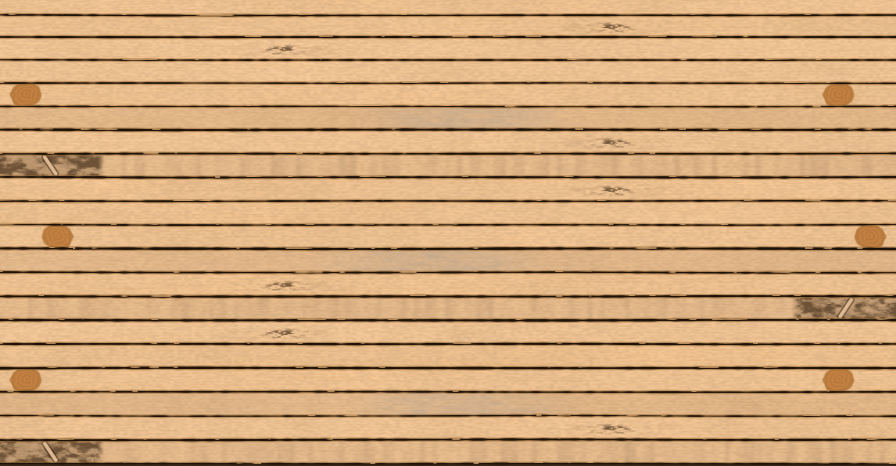
This texture is drawn by a WebGL 2 fragment shader. Its source:

```glsl
#version 300 es
precision highp float;

uniform vec2 u_resolution;
out vec4 outColor;

const float LAST_SEAM = 19.0;
const vec3 PALE = vec3(0.925, 0.765, 0.595);
const vec3 HONEY = vec3(0.89, 0.69, 0.46);
const vec3 TAN = vec3(0.68, 0.54, 0.40);
const vec3 KNOT = vec3(0.76, 0.48, 0.22);
const vec3 BROWN = vec3(0.56, 0.38, 0.18);
const vec3 DIRT = vec3(0.38, 0.28, 0.18);
const vec3 GAP = vec3(0.11, 0.07, 0.04);

float hash(vec2 p) {
  vec3 q = fract(vec3(p.xyx) * 0.1031);
  q += dot(q, q.yzx + 33.33);
  return fract((q.x + q.y) * q.z);
}

float noise(vec2 p) {
  vec2 i = floor(p), f = fract(p);
  f = f * f * (3.0 - 2.0 * f);
  return mix(mix(hash(i), hash(i + vec2(1, 0)), f.x),
             mix(hash(i + vec2(0, 1)), hash(i + vec2(1, 1)), f.x), f.y);
}

float fbm(vec2 p) {
  float sum = 0.0, gain = 0.5;
  for (int i = 0; i < 4; i++) {
    sum += gain * noise(p);
    p = p * 2.1 + 17.0;
    gain *= 0.5;
  }
  return sum;
}

float segment(vec2 p, vec2 a, vec2 b) {
  vec2 ab = b - a;
  return length(p - a - ab * clamp(dot(p - a, ab) / dot(ab, ab), 0.0, 1.0));
}

// Depth of a seam below the top edge, slightly bowed and uneven
float seamDepth(float k, float x) {
  float bow = sin(3.1416 * pow(max(k, 0.0) / LAST_SEAM, 0.55));
  float waver = noise(vec2(x * 2.5, k * 7.0)) - 0.5;
  return 0.0327 + 0.05065 * k - 0.007 * bow + 0.0016 * waver;
}

// Long fibres with wavy growth lines
vec3 plankWood(vec2 p, float id, float seed) {
  float warp = fbm(vec2(p.x * 1.6, p.y * 14.0 + id * 9.0));
  float rings = 0.5 + 0.5 * sin(p.y * 950.0 + warp * 22.0 + seed * 6.0);
  float fibre = noise(vec2(p.x * 14.0 + id * 31.0, p.y * 420.0));
  vec3 wood = mix(PALE, HONEY, 0.12 + 0.35 * seed * warp + 0.34 * rings * fibre);
  wood *= 0.96 + 0.08 * noise(p * vec2(130.0, 330.0));
  return wood * (0.98 + 0.05 * fbm(vec2(p.x * 5.0, id * 3.0)));
}

vec3 addKnot(vec3 col, vec2 d) {
  d += 0.004 * (vec2(noise(d * 90.0), noise(d * 90.0 + 40.0)) - 0.5);
  float r = length(d / vec2(0.034, 0.030));
  float rings = 0.5 + 0.5 * sin(r * 24.0 + 3.0 * noise(d * 120.0));
  vec3 knot = mix(KNOT, BROWN, 0.35 * rings + 0.4 * smoothstep(0.75, 1.0, r));
  return mix(col, knot, 0.9 * (1.0 - smoothstep(0.88, 1.05, r)));
}

vec3 addSmudge(vec3 col, vec2 d) {
  float blot = exp(-dot(d / vec2(0.026, 0.008), d / vec2(0.026, 0.008)));
  float streak = exp(-pow(d.x / 0.09, 2.0) - pow(d.y / 0.012, 2.0));
  float grit = smoothstep(0.35, 0.65, fbm(d * vec2(70.0, 230.0) + 60.0));
  return mix(col, DIRT, grit * min(0.9 * blot + 0.25 * streak, 0.85));
}

vec3 addDirtyEnd(vec3 col, vec2 p, float u, vec2 d, float px) {
  float saw = noise(vec2(p.x * 75.0, p.y * 8.0));
  col = mix(col, TAN, 0.12 + 0.3 * saw * saw);
  float end = 1.0 - smoothstep(0.108, 0.118, u);
  float grime = smoothstep(0.3, 0.65, fbm(p * vec2(45.0, 90.0)));
  col = mix(col, DIRT, end * (0.25 + 0.65 * grime));
  float chip = segment(d, vec2(-0.010, -0.018), vec2(0.014, 0.018));
  col = mix(col, GAP, 0.6 * (1.0 - smoothstep(0.004, 0.009, chip)));
  return mix(col, PALE * 0.95, 1.0 - smoothstep(0.004 - px, 0.004 + px, chip));
}

void main() {
  float px = 1.0 / u_resolution.y;
  float aspect = u_resolution.x * px;
  vec2 p = vec2(gl_FragCoord.x * px, 1.0 - gl_FragCoord.y * px);

  // Plank under this point
  float id = 0.0;
  for (float k = 0.0; k <= LAST_SEAM; k++) id += step(seamDepth(k, p.x), p.y);
  float top = seamDepth(id - 1.0, p.x), bottom = seamDepth(id, p.x);
  float seed = hash(vec2(id, 4.7));

  // Six kinds in turn; every other group is mirrored
  float kind = id < 0.5 ? 3.0 : id < 1.5 ? 0.0 : mod(id, 6.0);
  bool mirrored = id > 1.5 && mod(floor((id + 3.0) / 6.0), 2.0) < 0.5;
  float u = p.x / aspect;
  u = mirrored ? 1.0 - u : u;
  float y = p.y - 0.5 * (top + bottom);

  vec3 col = plankWood(p, id, seed);
  if (kind == 0.0 || kind == 2.0) {
    col = addSmudge(col, vec2((u - 0.685) * aspect, y - 0.003));
  } else if (kind == 1.0) {
    col = addDirtyEnd(col, p, u, vec2((u - 0.055) * aspect, y), px);
  } else if (kind == 4.0) {
    col = addKnot(col, vec2((u - 0.029) * aspect, y));
    col = addKnot(col, vec2((u - 0.936) * aspect, y));
  } else if (kind == 5.0) {
    float band = smoothstep(0.38, 0.48, u) * (1.0 - smoothstep(0.52, 0.68, u));
    col = mix(col, TAN, 0.14 + 0.12 * fbm(p * vec2(60.0, 150.0)));
    col = mix(col, vec3(0.70, 0.64, 0.58), 0.65 * band * fbm(p * vec2(30.0, 120.0)));
  }

  // Frayed shadow and dark gap at the nearest seam
  float above = p.y - top, below = bottom - p.y;
  float seam = above < below ? id - 1.0 : id;
  float fray = noise(vec2(p.x * 60.0, seam * 5.0));
  float width = 0.0012 + 0.0012 * hash(vec2(seam, 8.3)) + 0.0012 * (fray - 0.5);
  float dist = min(above, below);
  col = mix(col, BROWN, 0.7 * (1.0 - smoothstep(width, width + 0.0045, dist)));
  col = mix(col, GAP, 1.0 - smoothstep(width - 0.6 * px, width + 0.6 * px, dist));
  float splinter = smoothstep(0.78, 0.9, noise(vec2(p.x * 45.0, seam * 13.0)));
  col = mix(col, HONEY, 0.7 * splinter * (1.0 - smoothstep(0.001, 0.003, abs(below - 0.001))));
  col = mix(col, GAP, step(LAST_SEAM + 0.5, id) * 0.85);
  outColor = vec4(col, 1.0);
}
```
